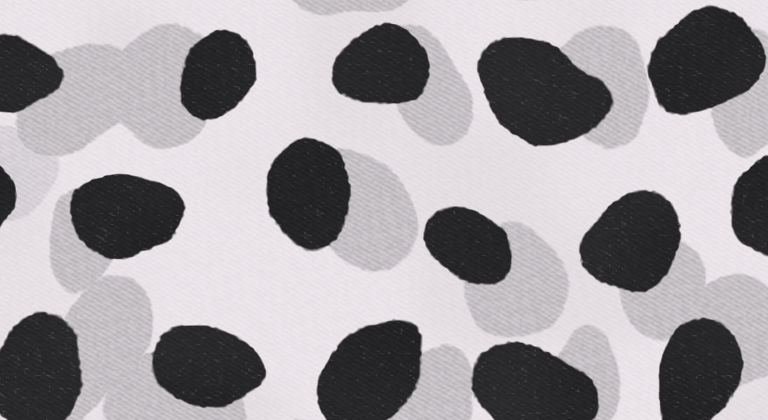
Reproduce this texture procedurally as a Shadertoy shader.

```glsl
// Twill cloth printed with rounded black spots over softer grey spots on pale pinkish white.

const vec3 CLOTH = vec3(0.918, 0.893, 0.914);
const vec3 CLOTH_SHADE = vec3(0.875, 0.853, 0.873);
const vec3 GREY = vec3(0.770, 0.753, 0.770);
const vec3 BLACK = vec3(0.148, 0.146, 0.156);
const vec3 SPECK = vec3(0.40, 0.39, 0.41);

const vec2 CELL = vec2(0.40, 0.36);        // spacing of the spots, canvas height = 1
const float JITTER = 0.035;
const vec2 BLACK_RADIUS = vec2(0.088, 0.132);
const vec2 GREY_RADIUS = vec2(0.100, 0.135);
const float GREY_SHIFT = 0.125;            // how far grey spots slip out from the black
const float EDGE = 0.0035;
const float TWILL_FREQ = 95.0;
const vec2 TWILL_NORMAL = vec2(0.5, 0.866);
const vec2 THREADS = vec2(150.0, 210.0);
const float TAU = 6.2831853;

float hash(vec2 p) {
    return fract(sin(dot(p, vec2(127.1, 311.7))) * 43758.5453);
}

float noise(vec2 p) {
    vec2 i = floor(p), f = fract(p);
    f = f * f * (3.0 - 2.0 * f);
    return mix(mix(hash(i), hash(i + vec2(1, 0)), f.x),
               mix(hash(i + vec2(0, 1)), hash(i + vec2(1, 1)), f.x), f.y);
}

float smoothMin(float a, float b, float k) {
    float h = max(k - abs(a - b), 0.0) / k;
    return min(a, b) - 0.25 * h * h * k;
}

vec2 direction(float turn) {
    return vec2(cos(TAU * turn), sin(TAU * turn));
}

// A stretched disc joined to a smaller lobe: ovals, drops and kidneys
float spotDistance(vec2 q, float radius, vec2 id) {
    vec2 axis = direction(hash(id + 3.1));
    q = vec2(dot(q, axis), dot(q, vec2(-axis.y, axis.x)));
    float stretch = mix(0.92, 1.14, hash(id + 5.7));
    q *= vec2(1.0 / stretch, stretch);
    q.x += 0.22 * radius;
    float lobeSize = radius * mix(0.42, 0.75, hash(id + 8.3));
    vec2 lobeCentre = radius * vec2(mix(0.60, 0.92, hash(id + 9.9)), 0.25);
    float body = length(q) - radius;
    float lobe = length(q - lobeCentre) - lobeSize;
    return smoothMin(body, lobe, 0.05);
}

// Coverage of one printed layer on a staggered, jittered grid
float spotLayer(vec2 p, vec2 radii, float shift, float paleness, float seed, float edge) {
    float cover = 0.0;
    float baseRow = floor(p.y / CELL.y);
    for (int j = -1; j <= 1; j++) {
        float row = baseRow + float(j);
        float stagger = 0.5 * mod(row, 2.0);
        float baseColumn = floor(p.x / CELL.x - stagger);
        for (int i = -1; i <= 1; i++) {
            vec2 cell = vec2(baseColumn + float(i), row);
            vec2 id = cell + seed;
            vec2 centre = (cell + vec2(0.5 + stagger, 0.5)) * CELL;
            centre += JITTER * (2.0 * vec2(hash(cell + 0.4), hash(cell + 1.7)) - 1.0);
            centre += shift * direction(0.55 + 0.6 * hash(id + 2.2));
            float radius = mix(radii.x, radii.y, hash(id + 6.6));
            float d = spotDistance(p - centre, radius, id);
            float strength = 1.0 - paleness * smoothstep(0.7, 1.0, hash(id + 4.8));
            cover = max(cover, strength * smoothstep(edge, -edge, d));
        }
    }
    return cover;
}

void mainImage(out vec4 fragColor, in vec2 fragCoord) {
    vec2 uv = fragCoord / iResolution.y;
    float edge = max(EDGE, 0.8 / iResolution.y);

    // Slow warp breaks up the grid; fine warp frays the outlines
    vec2 p = uv + vec2(4.3, 2.6);
    p += 0.10 * (vec2(noise(uv * 2.3 + 11.0), noise(uv * 2.3 + 37.0)) - 0.5);
    p += 0.016 * (vec2(noise(uv * 13.0 + 5.0), noise(uv * 13.0 + 71.0)) - 0.5);
    p += 0.005 * (vec2(noise(uv * 95.0), noise(uv * 95.0 + 53.0)) - 0.5);

    float black = spotLayer(p, BLACK_RADIUS, 0.0, 0.0, 17.0, edge);
    float grey = spotLayer(p, GREY_RADIUS, GREY_SHIFT, 0.6, 43.0, edge * 1.3);

    // Diagonal twill ribs with uneven threads
    float rib = sin(TAU * TWILL_FREQ * dot(uv, TWILL_NORMAL) + 2.0 * noise(uv * 25.0));
    float grain = noise(uv * THREADS) - 0.5;
    float weave = 0.45 * rib + 1.1 * grain;
    float mottle = noise(uv * 5.0 + 20.0);

    // Pale ground, grey print, then black print with light specks of thread
    vec3 ground = mix(CLOTH, CLOTH_SHADE, 0.6 * smoothstep(0.5, 0.9, noise(uv * 3.5 + 60.0)));
    vec3 color = mix(ground, GREY, grey);
    color += weave * mix(0.020, 0.055, grey);
    float speck = smoothstep(0.72, 1.0, noise(uv * THREADS * 0.9 + 90.0)) * (0.6 + 0.4 * rib);
    vec3 ink = BLACK + 0.022 * weave + 0.035 * (mottle - 0.4);
    ink = mix(ink, SPECK, 0.45 * speck);
    color = mix(color, ink, black);

    fragColor = vec4(clamp(color, 0.0, 1.0), 1.0);
}
```
